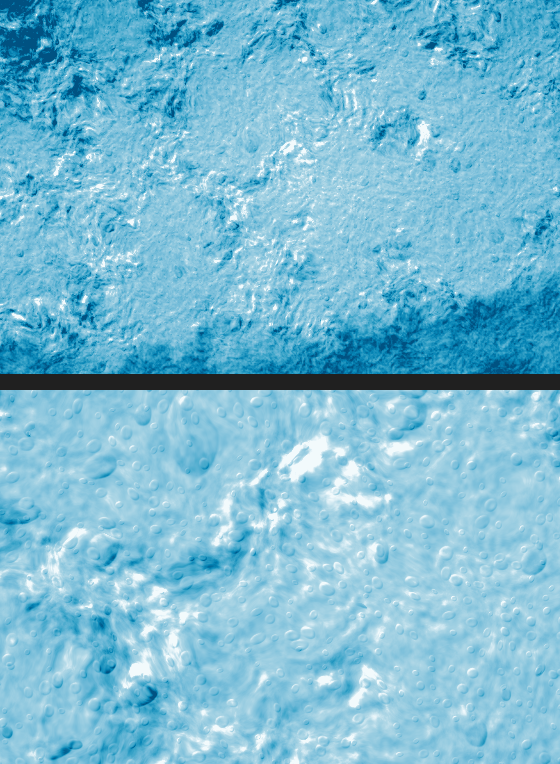
Top: the whole. Bottom: its middle third, enlarged.
A WebGL 2 fragment shader for this texture:

```glsl
#version 300 es
precision highp float;

uniform vec2 u_resolution;
out vec4 fragColor;

const vec2 LIGHT = vec2(-0.6, 0.8);

float hash(vec2 cell) {
  vec3 q = fract(cell.xyx * 0.1031);
  q += dot(q, q.yzx + 33.33);
  return fract((q.x + q.y) * q.z);
}

float noise(vec2 p) {
  vec2 i = floor(p), f = fract(p);
  f = f * f * (3.0 - 2.0 * f);
  float low = mix(hash(i), hash(i + vec2(1, 0)), f.x);
  float high = mix(hash(i + vec2(0, 1)), hash(i + vec2(1, 1)), f.x);
  return mix(low, high, f.y);
}

float fbm(vec2 p) {
  float sum = 0.0, gain = 0.52;
  for (int i = 0; i < 5; i++) {
    sum += gain * noise(p);
    p = mat2(1.6, 1.2, -1.2, 1.6) * p + 17.3;
    gain *= 0.5;
  }
  return sum;
}

mat2 rotation(float angle) {
  float c = cos(angle), s = sin(angle);
  return mat2(c, s, -s, c);
}

// Tone shift of scattered bubbles: x is the tinted body, y the lit rim
vec2 bubbles(vec2 p, float cells, float density, vec2 radii, float pixel) {
  vec2 g = p * cells, home = floor(g), shift = vec2(0.0);
  for (int y = -1; y <= 1; y++) {
    for (int x = -1; x <= 1; x++) {
      vec2 cell = home + vec2(x, y) + 50.0;
      float present = step(hash(cell + 3.7), density);
      vec2 centre = cell - 50.0 + 0.15 + 0.7 * vec2(hash(cell + 11.0), hash(cell + 29.0));
      float size = hash(cell + 47.0);
      float radius = mix(radii.x, radii.y, size * size);
      vec2 q = rotation(6.28 * hash(cell + 61.0)) * (g - centre) / radius;
      q.x *= 1.0 + 0.5 * hash(cell + 83.0);
      float d = length(q);
      float blur = 0.05 + 0.6 * pixel * cells / radius;
      float inside = 1.0 - smoothstep(1.0 - blur, 1.0 + blur, d);
      float rim = smoothstep(0.4, 0.95, d) * inside;
      float facing = dot(normalize(g - centre + 1e-4), LIGHT);
      shift += present * vec2(inside * (0.5 + 0.5 * hash(cell + 97.0)), rim * facing);
    }
  }
  return shift;
}

// Light and shade across a crumpled surface
float relief(vec2 p, float scale, float reach) {
  return fbm(p * scale - LIGHT * reach) - fbm(p * scale + LIGHT * reach);
}

vec3 iceColor(float tone) {
  vec3 ramp[7] = vec3[7](
    vec3(0.00, 0.32, 0.51), vec3(0.02, 0.52, 0.71), vec3(0.24, 0.65, 0.79),
    vec3(0.42, 0.72, 0.84), vec3(0.55, 0.78, 0.87), vec3(0.68, 0.84, 0.90),
    vec3(0.95, 0.98, 0.99));
  float t = clamp(tone, 0.0, 5.999);
  int i = int(t);
  return mix(ramp[i], ramp[i + 1], fract(t));
}

void main() {
  float pixel = 1.0 / u_resolution.y;
  vec2 p = gl_FragCoord.xy * pixel;
  vec2 uv = gl_FragCoord.xy / u_resolution;
  vec2 warp = vec2(fbm(p * 9.0 + 5.0), fbm(p * 9.0 + 31.0)) - 0.5;
  vec2 bent = p + 0.08 * warp;

  // Broad glow, darker toward the corners
  vec2 off = (uv - vec2(0.48, 0.46)) * 2.0;
  vec2 corner = (uv - vec2(0.04, 0.96)) / vec2(0.32, 0.26);
  float tone = 4.2 - 0.95 * dot(off, off) - 1.2 * exp(-dot(corner, corner));
  tone += 1.3 * (fbm(p * 4.0 + 13.0) - 0.5);

  // Dark, ragged bank along the bottom
  float bank = 0.06 + 0.09 * smoothstep(0.45, 0.57, uv.x) + 0.15 * smoothstep(0.8, 1.0, uv.x);
  bank += 0.24 * (fbm(p * 7.0 + 71.0) - 0.5) + 0.12 * (fbm(p * 26.0 + 3.0) - 0.5);
  float depth = 1.0 - smoothstep(-0.06, 0.045, p.y - bank);

  // Patches of broken ice, densest near the top and above the bank
  float frost = 0.17 * smoothstep(0.5, 0.95, uv.y) + 0.1 * exp(-pow((p.y - bank - 0.06) / 0.08, 2.0));
  float patches = smoothstep(0.47, 0.67, fbm(bent * 6.5 + 43.0) + frost);
  float hollow = smoothstep(0.48, 0.64, fbm(bent * 20.0 + 7.0));
  tone -= patches * (1.6 * hollow - 0.2);

  // Fine ripples and bright chips
  float coarse = relief(bent, 26.0, 0.18);
  float fine = relief(bent + 9.0, 75.0, 0.3);
  tone += coarse * (1.4 + 4.4 * patches) + fine * (2.6 + 2.6 * patches);
  float chip = smoothstep(0.2, 0.42, coarse + 0.5 * fine);
  tone += 1.8 * chip * (0.15 + 0.85 * patches);

  // Beads and larger trapped bubbles
  vec2 beads = bubbles(p + 0.02 * warp, 64.0, 0.75, vec2(0.18, 0.44), pixel);
  vec2 drops = bubbles(p + 0.03 * warp, 26.0, 0.16 + 0.12 * patches, vec2(0.16, 0.42), pixel);
  vec2 pockets = bubbles(p + 0.05 * warp, 10.0, 0.32, vec2(0.14, 0.38), pixel);
  tone += dot(beads, vec2(-0.1, 1.35));
  tone += dot(drops, vec2(-0.8, 1.6));
  tone += dot(pockets, vec2(-0.8, 1.2)) + pockets.x * coarse * 4.0;

  // Submerged tone and surface grain
  float murk = 0.85 + 3.0 * (fbm(p * 13.0 + 19.0) - 0.5) + 2.4 * fine + coarse;
  tone = mix(tone, murk, depth * 0.94);
  tone += 0.9 * (noise(p * 210.0) - 0.5);

  fragColor = vec4(iceColor(tone), 1.0);
}
```
